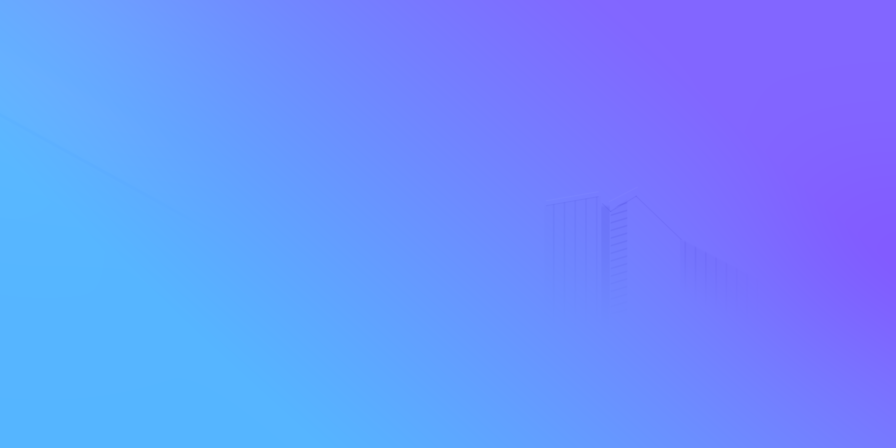
Give the GLSL for this background, as a WebGL 1 fragment shader.

```glsl
precision highp float;
// Diagonal sky-blue to violet gradient with faint, fading tower blocks on the right.
uniform vec2 u_resolution;

// Soft-edged interval: 1 between a and b.
float band(float x, float a, float b, float soft) {
  return smoothstep(a - soft, a + soft, x) - smoothstep(b - soft, b + soft, x);
}

// Soft line segment from a to b.
float stroke(vec2 p, vec2 a, vec2 b, float width, float soft) {
  vec2 ab = b - a;
  float along = clamp(dot(p - a, ab) / dot(ab, ab), 0.0, 1.0);
  return 1.0 - smoothstep(width - soft, width + soft, distance(p, a + ab * along));
}

// Thin repeated lines, one per period.
float stripes(float x, float period, float soft) {
  float d = abs(fract(x / period) - 0.5) * period;
  return 1.0 - smoothstep(0.0, 0.0015 + soft, d);
}

vec3 backdrop(vec2 p) {
  float t = smoothstep(0.0, 1.0, (dot(p, vec2(0.9, 1.0)) - 0.5) / 1.9);
  t = mix(t, clamp((dot(p, vec2(0.9, 1.0)) - 0.65) / 1.55, 0.0, 1.0), 0.7);
  vec3 color = mix(vec3(0.335, 0.71, 1.0), vec3(0.51, 0.40, 1.0), t);
  // Pale haze in the upper left, deeper violet at the right edge.
  color += vec3(0.035, 0.025, 0.0) * exp(-dot(p - vec2(0.1, 1.0), p - vec2(0.1, 1.0)) * 6.0);
  vec2 q = (p - vec2(2.0, 0.42)) / vec2(0.35, 0.25);
  color -= vec3(0.0, 0.045, 0.0) * exp(-dot(q, q));
  return color;
}

// Shading of the buildings: positive is darker.
float towers(vec2 p, float soft) {
  float fade = smoothstep(0.24, 0.52, p.y);

  // Left block: slanted roof over vertical ribs.
  float roof = 0.54 + (p.x - 1.215) * 0.18;
  float face = band(p.x, 1.215, 1.341, soft) * (1.0 - smoothstep(roof - soft, roof + soft, p.y));
  float shade = face * fade * (0.12 + 0.4 * stripes(p.x, 0.024, soft));
  shade += 0.6 * stroke(p, vec2(1.22, 0.541), vec2(1.335, 0.561), 0.001, soft);
  shade -= 0.4 * stroke(p, vec2(1.22, 0.552), vec2(1.335, 0.572), 0.001, soft);

  // Dark corner and the ledges beside it.
  float corner = band(p.x, 1.342, 1.361, soft) * (1.0 - smoothstep(0.535, 0.545, p.y));
  shade += corner * 0.7 * fade;
  float ledges = band(p.x, 1.363, 1.4, soft) * band(p.y, 0.3, 0.53 + (p.x - 1.363) * 0.7, soft);
  shade += ledges * fade * (0.2 + 0.7 * stripes(p.y - p.x * 0.3, 0.017, soft));

  // Gabled roofline running down to the right.
  shade += 0.7 * stroke(p, vec2(1.345, 0.545), vec2(1.363, 0.528), 0.001, soft);
  shade += 0.7 * stroke(p, vec2(1.363, 0.528), vec2(1.42, 0.562), 0.001, soft);
  shade += 0.7 * stroke(p, vec2(1.42, 0.562), vec2(1.52, 0.466), 0.001, soft);
  shade -= 0.4 * stroke(p, vec2(1.36, 0.55), vec2(1.422, 0.582), 0.001, soft);

  // Low wing with ribs, dissolving to the right.
  float wingTop = 0.466 - (p.x - 1.52) * 0.52;
  float wing = band(p.x, 1.518, 1.72, soft) * band(p.y, wingTop - 0.13, wingTop, 0.004);
  float wingFade = smoothstep(wingTop - 0.14, wingTop, p.y) * (1.0 - smoothstep(1.54, 1.73, p.x));
  shade += wing * wingFade * (0.25 + 0.45 * stripes(p.x, 0.023, soft));
  return shade;
}

void main() {
  vec2 p = gl_FragCoord.xy / u_resolution * vec2(2.0, 1.0);
  float soft = 1.0 / u_resolution.y;
  vec3 color = backdrop(p);

  // Barely visible slope edge on the left.
  float edge = p.y - (0.70 - (p.x - 0.08) * 0.55);
  float reach = 1.0 - smoothstep(0.2, 0.55, p.x);
  color += vec3(0.012, 0.0, 0.0) * reach * band(edge, 0.0, 0.15, 0.02);
  color -= vec3(0.012, 0.01, 0.0) * reach * band(edge, -0.004, 0.004, soft);

  color -= vec3(0.045, 0.05, 0.035) * towers(p, soft);
  gl_FragColor = vec4(clamp(color, 0.0, 1.0), 1.0);
}
```
